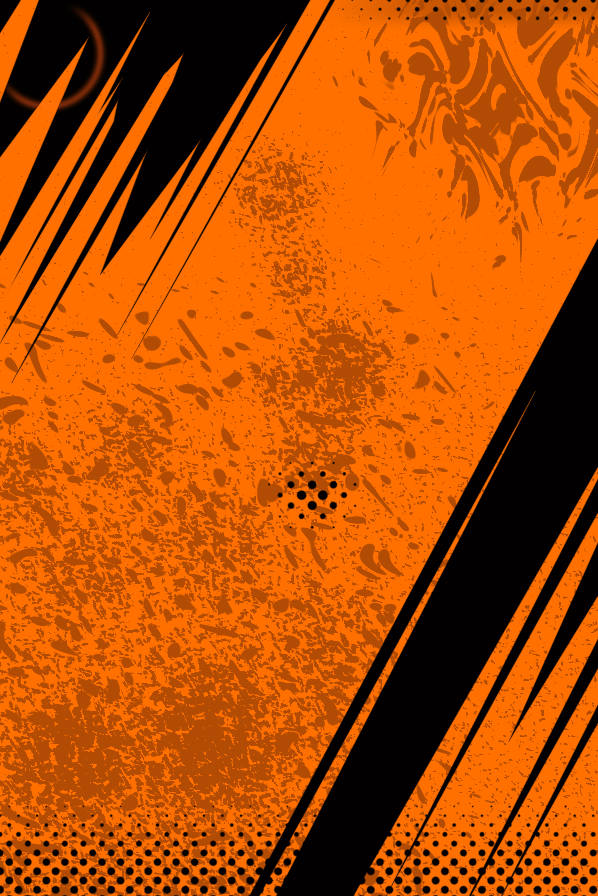
Write a WebGL 2 fragment shader that draws this background.

```glsl
#version 300 es
precision highp float;
// Grunge poster backdrop: orange ground with rust flakes, slanted black
// streaks in two corners and halftone dots. Flakes are warped cellular noise
// under a density field; streaks are wedges in a sheared coordinate.

uniform vec2 u_resolution;
out vec4 fragColor;

const vec3 ORANGE = vec3(1.0, 0.44, 0.0);
const vec3 RUST = vec3(0.70, 0.295, 0.015);
const vec3 BLACK = vec3(0.008, 0.0, 0.0);
const vec3 EMBER = vec3(0.47, 0.16, 0.03);

// Streaks: centre, half width at base, base height, tip height
const vec4 UPPER[11] = vec4[11](
  vec4(0.425, 0.085, 0.0, 0.46), vec4(0.235, 0.060, 0.0, 0.47),
  vec4(0.130, 0.065, 0.0, 0.36), vec4(0.378, 0.016, 0.0, 0.64),
  vec4(0.322, 0.028, 0.0, 0.58), vec4(0.510, 0.009, 0.0, 0.56),
  vec4(0.556, 0.004, 0.0, 0.60), vec4(0.475, 0.022, 0.0, 0.40),
  vec4(0.310, 0.080, 0.0, 0.22), vec4(0.015, 0.020, 0.0, 0.30),
  vec4(0.285, 0.010, 0.0, 0.53));
const vec4 LOWER[4] = vec4[4](
  vec4(1.440, 0.015, 0.83, 1.50), vec4(1.508, 0.023, 0.96, 1.24),
  vec4(1.580, 0.013, 1.10, 1.55), vec4(1.633, 0.008, 1.20, 1.52));

// Rust clouds: centre, radius, strength
const vec4 CLOUDS[12] = vec4[12](
  vec4(0.46, 0.32, 0.085, 0.34), vec4(0.50, 0.46, 0.065, 0.28),
  vec4(0.57, 0.61, 0.085, 0.34), vec4(0.46, 0.64, 0.045, 0.20),
  vec4(0.52, 0.76, 0.070, 0.24), vec4(0.02, 0.80, 0.080, 0.22),
  vec4(0.22, 0.75, 0.085, 0.20), vec4(0.14, 0.94, 0.090, 0.16),
  vec4(0.36, 0.90, 0.100, 0.18), vec4(0.12, 1.27, 0.090, 0.24),
  vec4(0.35, 1.24, 0.110, 0.24), vec4(0.57, 1.08, 0.090, 0.12));

vec2 hash2(vec2 c) {
  return fract(sin(vec2(dot(c, vec2(127.1, 311.7)), dot(c, vec2(269.5, 183.3)))) * 4375.85);
}

// Distance to the nearest jittered cell point
float cellular(vec2 q) {
  vec2 cell = floor(q), f = fract(q);
  float nearest = 4.0;
  for (int j = -1; j <= 1; j++)
    for (int i = -1; i <= 1; i++) {
      vec2 o = vec2(i, j);
      vec2 d = o + hash2(cell + o) - f;
      nearest = min(nearest, dot(d, d));
    }
  return sqrt(nearest);
}

vec2 warp(vec2 q, float amount) {
  return q + amount * vec2(sin(q.y * 1.9 + 2.0 * sin(q.x * 0.8)), sin(q.x * 2.3 + 2.0 * sin(q.y * 1.1)));
}

float flakes(vec2 q) {
  return 0.6 * cellular(warp(q, 0.45)) + 0.4 * cellular(warp(q * 2.1 + 7.0, 0.4));
}

float below(float value, float limit, float soft) {
  return 1.0 - smoothstep(limit - soft, limit + soft, value);
}

float wedge(float s, float t, vec4 w, float px) {
  float halfWidth = w.y * (t - w.w) / (w.z - w.w);
  return below(abs(s - w.x), halfWidth, px) * step(0.0, halfWidth);
}

float cloud(vec2 p, vec2 centre, float radius) {
  vec2 d = (p - centre) / radius;
  return exp(-pow(dot(d, d), 1.5));
}

// Staggered dot lattice
float dots(vec2 p, float pitch, float radius, float px) {
  vec2 a = (fract(p / pitch) - 0.5) * pitch;
  vec2 b = (fract(p / pitch + 0.5) - 0.5) * pitch;
  return below(min(length(a), length(b)), radius, px) * step(0.0008, radius);
}

float rustCover(vec2 p) {
  float density = 0.11 + 0.13 * smoothstep(0.35, 0.8, p.y)
    + 0.13 * smoothstep(0.8, 1.2, p.y) * (1.0 - smoothstep(0.55, 0.75, p.x));
  for (int i = 0; i < 12; i++)
    density += CLOUDS[i].w * cloud(p, CLOUDS[i].xy, CLOUDS[i].z);
  vec2 slanted = mat2(0.82, -0.57, 0.57, 0.82) * p;
  float fine = below(flakes(slanted * vec2(62.0, 88.0)), density, 0.05);
  // Large ragged patches at the upper right, then sparse shards
  float patchLimit = 0.47 * cloud(p, vec2(0.85, 0.17), 0.27);
  float coarse = below(flakes(warp(p * vec2(23.0, 15.0), 0.5)), patchLimit, 0.025);
  float shardLimit = 0.22 * smoothstep(0.38, 0.6, p.y) * (1.0 - smoothstep(0.65, 0.9, p.x));
  float shards = below(cellular(warp(slanted * vec2(15.0, 27.0), 0.4)), shardLimit, 0.03);
  return max(fine, max(coarse, shards));
}

float streaks(vec2 p, float px) {
  float s = p.x + 0.56 * p.y, ink = 0.0;
  for (int i = 0; i < 11; i++) ink = max(ink, wedge(s, p.y, UPPER[i], px));
  ink *= 1.0 - wedge(s, p.y, vec4(0.262, 0.008, 0.17, 0.02), px);
  ink *= 1.0 - wedge(s, p.y, vec4(0.345, 0.014, 0.40, 0.12), px);
  // Broad band with one thin slit
  s = p.x + 0.53 * p.y;
  float band = below(1.211, s, px) * below(s, 1.414 - 0.04 * (p.y - 0.78), px);
  band *= 1.0 - wedge(s, p.y, vec4(1.242, 0.014, 1.5, 0.654), px);
  for (int i = 0; i < 4; i++) band = max(band, wedge(s, p.y, LOWER[i], px));
  return max(ink, band);
}

void main() {
  // Width is one unit; y runs downward from the top edge
  vec2 p = vec2(gl_FragCoord.x, u_resolution.y - gl_FragCoord.y) / u_resolution.x;
  float px = 1.0 / u_resolution.x;
  vec3 color = mix(ORANGE, RUST, rustCover(p));
  // Halftone: bottom edge, top right edge and a small central cluster
  float topTint = below(p.y, 0.035, 0.02) * smoothstep(0.5, 0.75, p.x);
  color = mix(color, RUST, 0.7 * topTint);
  float halftone = dots(p, 0.031, 0.0065 * smoothstep(1.31, 1.46, p.y), px);
  halftone = max(halftone, dots(p, 0.031, 0.0042 * topTint, px));
  float cluster = cloud(p, vec2(0.525, 0.81), 0.065) * smoothstep(0.74, 0.84, p.y);
  halftone = max(halftone, dots(p, 0.036, 0.009 * cluster, px));
  color = mix(color, BLACK, halftone);
  color = mix(color, BLACK, streaks(p, px));
  // Faint glowing arc in the upper left corner
  vec2 d = p - vec2(0.08, 0.09);
  float arc = exp(-pow((length(d) - 0.088) / 0.007, 2.0)) * smoothstep(-0.06, 0.05, d.x + d.y);
  color = max(color, EMBER * arc);
  fragColor = vec4(color, 1.0);
}
```
